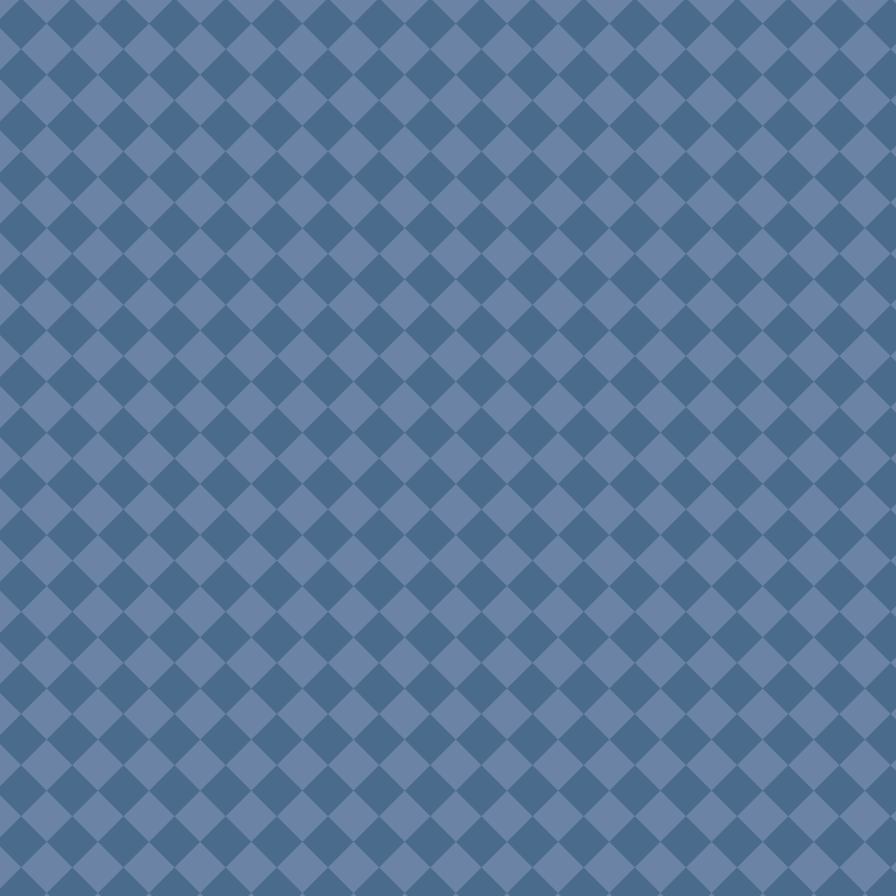
A Shadertoy shader for this pattern:

```glsl
// Two-tone diamond check: a checkerboard turned by 45 degrees.
// The canvas is folded into square cells, each holding one dark diamond;
// the light diamonds are the gaps left between four neighbours.

const float REPEATS = 17.52;                      // diamonds across and down
const vec2 FIRST_CENTRE = vec2(0.0236, 0.9737);   // centre of the upper left dark diamond
const vec3 DARK_BLUE = vec3(0.290, 0.420, 0.549);
const vec3 LIGHT_BLUE = vec3(0.420, 0.518, 0.647);

// Offset from the centre of the nearest cell, in -0.5 .. 0.5
vec2 repeatCell(vec2 p) {
    return fract(p + 0.5) - 0.5;
}

// Signed distance to the edges of a diamond, negative inside
float diamondDistance(vec2 p, float halfDiagonal) {
    return (abs(p.x) + abs(p.y) - halfDiagonal) * inversesqrt(2.0);
}

// Coverage of a shape, blended over one pixel at its edge
float coverage(float dist, float pixel) {
    return clamp(0.5 - dist / pixel, 0.0, 1.0);
}

void mainImage(out vec4 fragColor, in vec2 fragCoord) {
    vec2 uv = fragCoord / iResolution.y;
    float pixel = REPEATS / iResolution.y;

    // Repeat the diamond so that neighbours meet at their corners
    vec2 cell = repeatCell((uv - FIRST_CENTRE) * REPEATS);
    float dark = coverage(diamondDistance(cell, 0.5), pixel);

    fragColor = vec4(mix(LIGHT_BLUE, DARK_BLUE, dark), 1.0);
}
```
